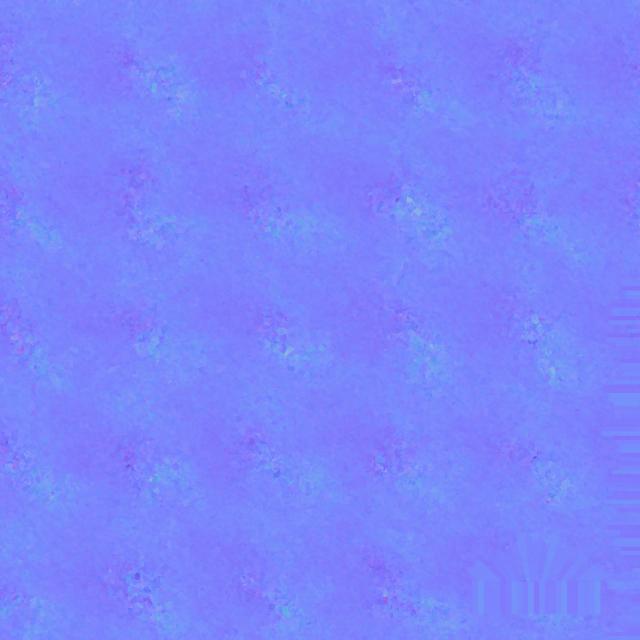
Reproduce this texture map procedurally as a WebGL 1 fragment shader.

```glsl
precision highp float;

uniform vec2 u_resolution;

const vec3 BASE = vec3(0.484, 0.513, 0.99);
const float TILES = 5.0;

float hash(vec2 p) {
  vec3 q = fract(vec3(p.xyx) * 0.1031);
  q += dot(q, q.yzx + 33.33);
  return fract((q.x + q.y) * q.z);
}

vec2 hash2(vec2 p) {
  return vec2(hash(p), hash(p + 71.7));
}

float noise(vec2 p) {
  vec2 i = floor(p), f = fract(p);
  f = f * f * (3.0 - 2.0 * f);
  float low = mix(hash(i), hash(i + vec2(1.0, 0.0)), f.x);
  float high = mix(hash(i + vec2(0.0, 1.0)), hash(i + 1.0), f.x);
  return mix(low, high, f.y);
}

// Soft ellipse repeated in every tile, long axis falling to the right
float blob(vec2 q, vec2 centre, vec2 size) {
  vec2 d = fract(q - centre + 0.5) - 0.5;
  vec2 e = vec2(d.x - d.y, d.x + d.y) * 0.707 / size;
  return exp(-dot(e, e));
}

// Broad tilt (x) and roughness (y) of the tiled surface
vec2 terrain(vec2 p) {
  vec2 warp = vec2(noise(p * 22.0), noise(p * 22.0 + 40.0)) - 0.5;
  vec2 q = p * TILES + warp * 0.3;
  float violet = blob(q, vec2(0.06, 0.47), vec2(0.24, 0.15));
  float haze = blob(q, vec2(0.72, 0.45), vec2(0.34, 0.22));
  float cyan = blob(q, vec2(0.22, 0.28), vec2(0.24, 0.14));
  float pale = blob(q, vec2(0.42, 0.2), vec2(0.28, 0.19));
  float band = blob(q, vec2(0.12, 0.84), vec2(0.36, 0.13));
  float tilt = 0.04 * cyan + 0.05 * pale + 0.036 * band - 0.045 * violet - 0.024 * haze;
  float rough = 0.28 + 0.6 * violet + 0.7 * cyan + 0.3 * pale + 0.25 * band;
  return vec2(tilt, rough);
}

// Flat angular flakes with softened joints: random tilt (xy), centre (zw)
vec4 flakes(vec2 p, float scale) {
  vec2 g = p * scale, base = floor(g);
  vec4 sum = vec4(0.0);
  float total = 0.0;
  for (int j = -1; j <= 1; j++) {
    for (int i = -1; i <= 1; i++) {
      vec2 cell = base + vec2(float(i), float(j));
      vec2 seed = cell + scale;
      vec2 centre = cell + hash2(seed);
      float a = 6.283 * hash(seed + 19.3);
      vec2 d = g - centre;
      d = vec2(cos(a) * d.x + sin(a) * d.y, cos(a) * d.y - sin(a) * d.x) * vec2(0.75, 1.3);
      float weight = exp(-24.0 * dot(d, d));
      vec2 tilt = hash2(seed + 133.1) - 0.5;
      tilt *= 1.0 + 1.8 * step(0.95, hash(seed + 211.9));
      sum += weight * vec4(tilt, centre / scale);
      total += weight;
    }
  }
  return sum / total;
}

// Fine embossed ripples from the slope of a noise field
vec2 relief(vec2 p, float scale) {
  vec2 q = p * scale, e = vec2(0.35, 0.0);
  return vec2(noise(q + e) - noise(q - e), noise(q + e.yx) - noise(q - e.yx));
}

// Random flat stripes along one coordinate, with soft joints
float stripes(float t, float seed) {
  float i = floor(t), f = smoothstep(0.8, 1.0, fract(t));
  return mix(hash(vec2(i, seed)), hash(vec2(i + 1.0, seed)), f) - 0.5;
}

float box(vec2 p, vec2 low, vec2 high, float soft) {
  vec2 m = smoothstep(low - soft, low + soft, p) * (1.0 - smoothstep(high - soft, high + soft, p));
  return m.x * m.y;
}

void main() {
  vec2 uv = gl_FragCoord.xy / u_resolution;

  // Flakes sample the terrain at their centres, giving ragged patches
  vec4 large = flakes(uv, 105.0);
  vec4 small = flakes(uv, 210.0);
  vec2 land = mix(terrain(large.zw), terrain(small.zw), 0.5);
  vec2 grain = (large.xy * 0.075 + small.xy * 0.075) * land.y;
  vec2 ripple = relief(uv, 190.0) * 0.02 + relief(uv, 80.0) * 0.008;
  float mottle = (noise(uv * 45.0) - 0.5) * 0.022;
  float tilt = land.x + mottle;
  vec2 slope = vec2(-0.4 * tilt, tilt) + grain * vec2(0.8, 1.0) + ripple;

  // Horizontal smears along the right border
  float row = stripes(uv.y * 150.0, 3.0);
  float edge = 0.965 + 0.05 * stripes(uv.y * 75.0, 8.0);
  float border = smoothstep(edge - 0.003, edge + 0.003, uv.x) * (1.0 - smoothstep(0.55, 0.58, uv.y));
  slope = mix(slope, vec2(-0.4, 1.0) * row * 0.13 + grain * 0.2, border * 0.85);

  // Vertical smears with a fan of wedges above them
  float column = stripes(uv.x * 115.0, 5.0);
  float comb = box(uv, vec2(0.735, 0.04), vec2(0.94, 0.093), 0.004);
  slope = mix(slope, vec2(-0.4, 1.0) * (column * 0.13 + 0.02), comb * 0.9);
  vec2 ray = uv - vec2(0.835, 0.04);
  float wedge = stripes(atan(ray.x, ray.y) * 9.0 + 20.0, 11.0);
  float reach = 0.115 + 0.03 * wedge;
  float fan = (1.0 - smoothstep(reach - 0.006, reach + 0.006, length(ray)))
    * smoothstep(0.091, 0.095, uv.y);
  slope = mix(slope, vec2(-0.4, 1.0) * (wedge * 0.09 + 0.012), fan * 0.85);

  // Small stack of blocks shading from cyan to violet
  float stack = box(uv, vec2(0.573, 0.715), vec2(0.604, 0.79), 0.003);
  float block = (uv.y - 0.748) * 1.1 + stripes(uv.y * 80.0, 17.0) * 0.06;
  slope = mix(slope, vec2(-0.4, 1.0) * block, stack * 0.7);

  float lift = -3.0 * dot(slope, slope);
  gl_FragColor = vec4(BASE + vec3(slope, lift), 1.0);
}
```
